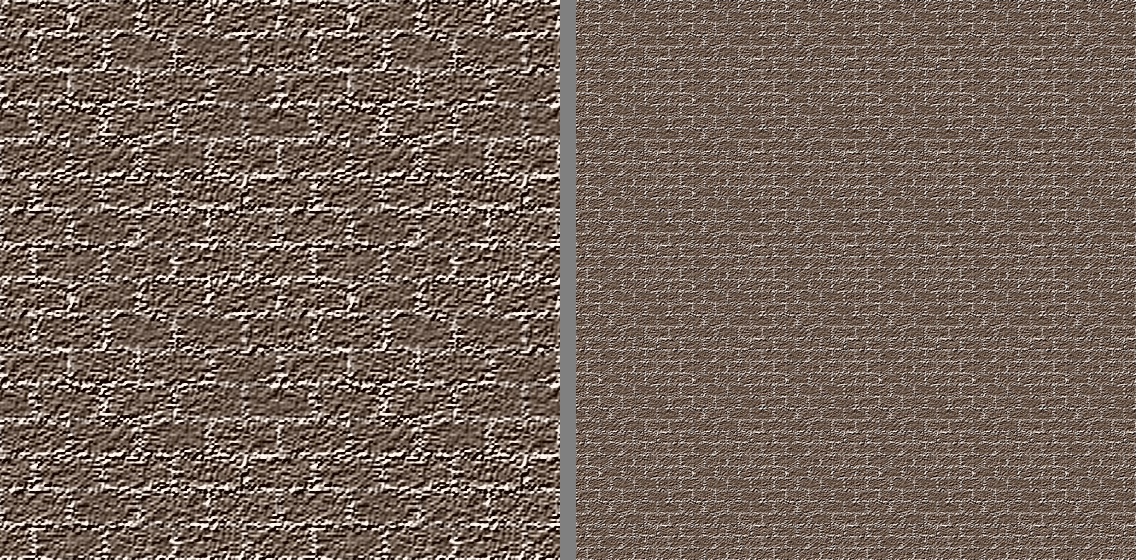
Left, the tile; right, the same tile 3 across and 3 down.
A three.js fragment shader for this texture:

```glsl
// Draws a rough embossed brown brick wall: 8 bricks across, 16 courses down.
varying vec2 vUv;

const float TILES = 2.0;                     // wear pattern repeats per side
const vec2 BRICKS = vec2(4.0, 8.0);          // bricks in one tile
const vec3 WARM_TINT = vec3(0.062, 0.0, -0.042);
const vec2 LIGHT_STEP = vec2(-0.0018, 0.0035);
const float BRICK_TONE = 0.345;
const float DARKEST = 0.01;
const float BRIGHTEST = 0.97;

float hash(vec2 p) {
  vec3 q = fract(p.xyx * 0.1031);
  q += dot(q, q.yzx + 33.33);
  return fract((q.x + q.y) * q.z);
}

// Lattice value that wraps after a whole period
float lattice(vec2 cell, vec2 period, float seed) {
  return hash(floor(mod(cell + 0.5, period)) + seed);
}

// Smooth value noise with the given number of cells per tile
float noise(vec2 t, vec2 cells, float seed) {
  vec2 p = t * cells;
  vec2 i = floor(p);
  vec2 f = fract(p);
  f = f * f * (3.0 - 2.0 * f);
  float low = mix(lattice(i, cells, seed),
                  lattice(i + vec2(1.0, 0.0), cells, seed), f.x);
  float high = mix(lattice(i + vec2(0.0, 1.0), cells, seed),
                   lattice(i + vec2(1.0, 1.0), cells, seed), f.x);
  return mix(low, high, f.y);
}

// Running-bond grid with slightly wandering joints
vec2 brickSpace(vec2 t) {
  vec2 wander = vec2(noise(t, vec2(18.0, 40.0), 11.0),
                     noise(t, vec2(20.0, 16.0), 23.0)) - 0.5;
  vec2 g = (t + wander * vec2(0.014, 0.007)) * BRICKS;
  g.x += 0.5 * (1.0 - mod(floor(g.y), 2.0));
  return g;
}

// Distance to the head joint (x) and bed joint (y), in tile units
vec2 jointDistance(vec2 g) {
  vec2 f = fract(g);
  return min(f, 1.0 - f) / BRICKS;
}

// Mortar coverage of the head joint (x) and bed joint (y)
vec2 mortar(vec2 d) {
  return 1.0 - smoothstep(vec2(0.004, 0.002), vec2(0.015, 0.010), d);
}

// Stone grain in three sizes, mostly fine
float grain(vec2 t) {
  return 0.22 * noise(t, vec2(22.0, 36.0), 37.0)
       + 0.42 * noise(t, vec2(46.0, 70.0), 53.0)
       + 0.84 * noise(t, vec2(92.0, 122.0), 71.0);
}

float surfaceHeight(vec2 t) {
  vec2 m = mortar(jointDistance(brickSpace(t)));
  return grain(t) + max(0.10 * m.x, 0.06 * m.y);
}

// Lit where the surface faces the upper left, dark where it turns away
float emboss(vec2 t, vec2 toLight) {
  return surfaceHeight(t - toLight) - surfaceHeight(t + toLight);
}

void main() {
  vec2 t = vUv * TILES;
  vec2 g = brickSpace(t);
  vec2 d = jointDistance(g);
  vec2 m = mortar(d);

  // Wear differs by brick and by patch; joints are the roughest
  float brickHash = lattice(floor(g), BRICKS, 5.0);
  float patches = smoothstep(0.25, 0.75, noise(t, vec2(14.0, 26.0), 89.0));
  float wear = mix(brickHash, patches, 0.5);
  vec2 reach = vec2(0.024, 0.020) + 0.014 * patches;
  vec2 halo = 1.0 - smoothstep(vec2(0.007, 0.004), reach, d);
  float rough = max(halo.x, halo.y);
  float relief = 0.45 + 0.85 * wear + 1.35 * rough * (0.55 + 0.45 * patches);

  // Pale mortar, faded in places
  float fade = 0.55 + 0.45 * noise(t, vec2(14.0, 24.0), 97.0);
  float pale = max(0.32 * m.y, 0.24 * m.x) * fade;

  float tone = BRICK_TONE + 0.02 * (brickHash - 0.5) + pale;
  tone += emboss(t, LIGHT_STEP) * relief;
  tone = clamp(tone, DARKEST, BRIGHTEST);

  // Brick faces are warmer than mortar
  vec3 color = tone + WARM_TINT * mix(1.15, 0.9, rough);
  gl_FragColor = vec4(clamp(color, 0.0, 1.0), 1.0);
}
```
